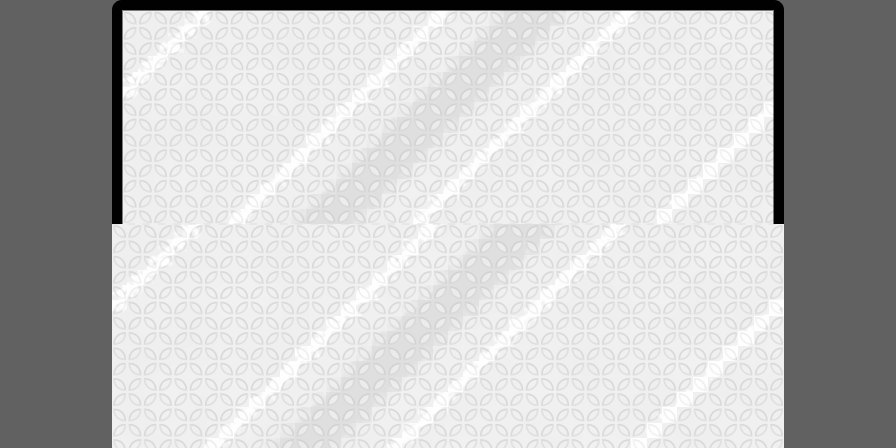
Reproduce this texture procedurally as a Shadertoy shader.

```glsl
// Pale tread plate with diagonal glints, two stacked tiles, the upper one framed in black.
#define PLATE_HALF_WIDTH 0.75
#define FRAME_WIDTH 0.0234
#define CORNER_RADIUS 0.022
#define TREAD_PITCH 0.0341
#define TREAD_SIZE vec2(0.0077, 0.0172)
#define OUTLINE_WIDTH 0.0040
#define GLINT_WIDTH 0.024
#define SHADOW_CENTER 0.927
#define SHADOW_WIDTH 0.092
#define RAGGEDNESS 0.025

const vec3 BACKDROP = vec3(0.38);
const vec3 FRAME = vec3(0.005);
const vec3 METAL = vec3(0.94);
const vec3 GROOVE = vec3(0.865);
const vec3 SHADOW = vec3(0.875);
const vec3 GLINT = vec3(0.995);
const float GLINT_CENTERS[4] = float[4](0.188, 0.727, 1.137, 1.667);

vec2 hashGradient(vec2 cell) {
    vec2 h = vec2(dot(cell, vec2(127.1, 311.7)), dot(cell, vec2(269.5, 183.3)));
    return 2.0 * fract(sin(h) * 43758.5) - 1.0;
}

float gradientNoise(vec2 p) {
    vec2 i = floor(p), f = fract(p);
    vec2 u = f * f * f * (f * (f * 6.0 - 15.0) + 10.0);
    vec2 e = vec2(0.0, 1.0);
    float low = mix(dot(hashGradient(i), f),
                    dot(hashGradient(i + e.yx), f - e.yx), u.x);
    float high = mix(dot(hashGradient(i + e.xy), f - e.xy),
                     dot(hashGradient(i + e.yy), f - e.yy), u.x);
    return mix(low, high, u.y);
}

float roundedBox(vec2 p, vec2 halfSize, float radius) {
    vec2 d = abs(p) - halfSize + radius;
    return length(max(d, 0.0)) + min(max(d.x, d.y), 0.0) - radius;
}

// Pointed oval made of two crossing circles
float lens(vec2 p, vec2 halfSize) {
    float radius = dot(halfSize, halfSize) / (2.0 * halfSize.x);
    return length(vec2(abs(p.x) + radius - halfSize.x, p.y)) - radius;
}

float coverage(float d, float pixel) {
    return clamp(0.5 - d / pixel, 0.0, 1.0);
}

// Tile coordinates run right and down from the upper left corner
vec3 treadPlate(vec2 q, float pixel) {
    vec2 cell = floor(q / TREAD_PITCH);
    vec2 center = (cell + 0.5) * TREAD_PITCH;
    vec2 local = q - center;

    // Alternate the slant in a checkerboard
    float slant = mod(cell.x + cell.y, 2.0) * 2.0 - 1.0;
    local.x *= slant;
    vec2 turned = vec2(local.x + local.y, local.y - local.x) * 0.7071;
    float d = lens(turned, TREAD_SIZE);
    float inside = coverage(d, pixel);
    float outline = coverage(abs(d) - 0.5 * OUTLINE_WIDTH, pixel);

    // Light bands partly follow each tread, so that their edges break up
    vec2 sampled = mix(q, center, 0.55);
    float ragged = gradientNoise(q * 62.0) * RAGGEDNESS;
    float diagonal = sampled.x + sampled.y + ragged;
    float shade = 1.0 - smoothstep(0.55, 1.0, abs(diagonal - SHADOW_CENTER) / SHADOW_WIDTH);
    float glint = 0.0;
    for (int i = 0; i < 4; i++) {
        float offset = abs(diagonal - GLINT_CENTERS[i]) / GLINT_WIDTH;
        glint = max(glint, 1.0 - smoothstep(0.5, 1.0, offset));
    }

    // Metal, then bands, then the stamped outlines
    vec3 color = METAL + 0.012 * gradientNoise(q * 9.0);
    color = mix(color, SHADOW, shade * (1.0 - 0.75 * inside));
    color = mix(color, GLINT, glint);
    vec3 edge = GROOVE - 0.025 * shade + 0.012 * sign(turned.x);
    return mix(color, edge, outline * (1.0 - 0.6 * glint));
}

void mainImage(out vec4 fragColor, in vec2 fragCoord) {
    float pixel = 1.0 / iResolution.y;
    vec2 p = vec2(fragCoord.x - 0.5 * iResolution.x, fragCoord.y) * pixel;

    // The upper tile starts inside the frame, the lower one at the plate edge
    float upper = step(0.5, p.y);
    vec2 origin = mix(vec2(-PLATE_HALF_WIDTH, 0.5),
                      vec2(FRAME_WIDTH - PLATE_HALF_WIDTH, 1.0 - FRAME_WIDTH), upper);
    vec3 color = treadPlate(vec2(p.x - origin.x, origin.y - p.y), pixel);

    // Broken seam between the tiles
    float seam = coverage(abs(p.y - 0.5) - 0.0013, pixel);
    float dashes = smoothstep(-0.3, 0.3, sin(p.x * 6.2832 / TREAD_PITCH));
    color = mix(color, GROOVE, seam * dashes * 0.8);

    // Frame on the upper half, and backdrop outside the plate
    vec2 plateSize = vec2(PLATE_HALF_WIDTH, 1.0);
    float opening = roundedBox(p, plateSize - FRAME_WIDTH, 0.0);
    color = mix(color, FRAME, upper * coverage(-opening, pixel));
    float plate = roundedBox(p, plateSize, CORNER_RADIUS);
    color = mix(BACKDROP, color, coverage(plate, pixel));
    fragColor = vec4(color, 1.0);
}
```
